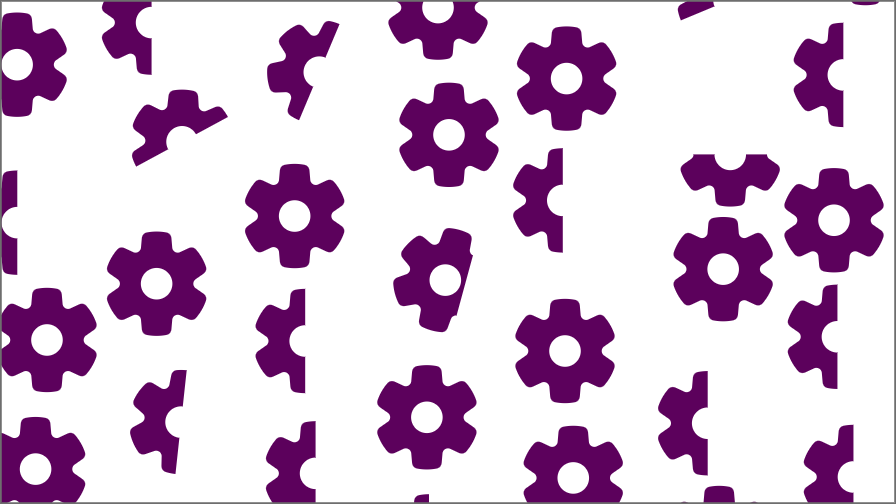
Write a Shadertoy shader that draws this pattern.

```glsl
// Scattered purple six-toothed gears, some sliced in half, on a white framed sheet.
// Lengths are fractions of the canvas height.

const vec3 PAPER = vec3(1.0);
const vec3 PURPLE = vec3(0.36, 0.005, 0.36);
const vec3 FRAME = vec3(0.43);

const vec2 CELL = vec2(0.27, 0.265);
const vec2 JITTER = vec2(0.07, 0.052);
const vec2 ORIGIN = vec2(0.07, 0.08);
const float FRAME_WIDTH = 0.0035;

vec2 hash2(vec2 p) {
    vec3 q = fract(p.xyx * vec3(0.1031, 0.1030, 0.0973));
    q += dot(q, q.yzx + 33.33);
    return fract((q.xx + q.yz) * q.zy);
}

mat2 rotation(float angle) {
    float c = cos(angle), s = sin(angle);
    return mat2(c, s, -s, c);
}

// Maximum with a rounded corner of size k.
float smoothMax(float a, float b, float k) {
    float h = max(k - abs(a - b), 0.0) / k;
    return max(a, b) + 0.25 * k * h * h;
}

// Wedge opening along +x, with a round bottom.
float notchDistance(vec2 p, float halfAngle, float roundness) {
    vec2 edge = vec2(cos(halfAngle), sin(halfAngle));
    p.y = abs(p.y);
    float side = dot(p, vec2(-edge.y, edge.x));
    return (dot(p, edge) < 0.0 ? length(p) : side) - roundness;
}

// Disc with evenly spaced notches and a bore.
float gearDistance(vec2 p, float radius, float bore, float teeth) {
    float r = length(p);
    float sector = 6.2831853 / teeth;
    float angle = atan(p.y, p.x + 1e-6);
    angle -= sector * floor(angle / sector + 0.5);
    vec2 folded = r * vec2(cos(angle), sin(angle));
    float notch = notchDistance(folded - vec2(0.81 * radius, 0.0), 0.61, 0.106 * radius);
    return max(smoothMax(r - radius, -notch, 0.09 * radius), bore - r);
}

// Gear of one cell: whole, or sliced upright, level or aslant.
float pieceDistance(vec2 p, vec2 id) {
    vec2 style = hash2(id + 71.3);
    vec2 slice = hash2(id + 23.9);
    bool sliced = fract(0.7549 * id.x + 0.382 * id.y) > 0.5;
    if (sliced && style.x > 0.65) p = rotation(2.4 * (style.y - 0.5)) * p;
    float d = gearDistance(p, 0.1035, 0.0313, 6.0);
    if (sliced) {
        float offset = slice.x > 0.85 ? 0.04 : 0.0;
        d = max(d, (slice.y > 0.7 ? p.y : p.x) - offset);
    }
    return d;
}

// Nearest piece in a jittered grid with staggered columns.
float scatterDistance(vec2 p) {
    float nearest = 1.0;
    for (int i = -1; i <= 1; i++) {
        float column = floor(p.x / CELL.x) + float(i);
        float stagger = 0.5 * mod(column, 2.0);
        for (int j = -1; j <= 1; j++) {
            float row = floor(p.y / CELL.y - stagger) + float(j);
            vec2 id = vec2(column, row);
            vec2 center = (id + vec2(0.5, 0.5 + stagger)) * CELL;
            center += JITTER * (hash2(id + 11.7) - 0.5);
            nearest = min(nearest, pieceDistance(p - center, id));
        }
    }
    return nearest;
}

float coverage(float d, float pixel) {
    return clamp(0.5 - d / pixel, 0.0, 1.0);
}

void mainImage(out vec4 fragColor, in vec2 fragCoord) {
    float pixel = 1.0 / iResolution.y;
    vec2 p = fragCoord * pixel;
    vec2 size = iResolution.xy * pixel;

    vec3 color = mix(PAPER, PURPLE, coverage(scatterDistance(p + ORIGIN), pixel));

    // Thin frame along the canvas edge
    vec2 margin = min(p, size - p);
    float frame = min(margin.x, margin.y) - FRAME_WIDTH;
    color = mix(color, FRAME, coverage(frame, pixel));

    fragColor = vec4(color, 1.0);
}
```
